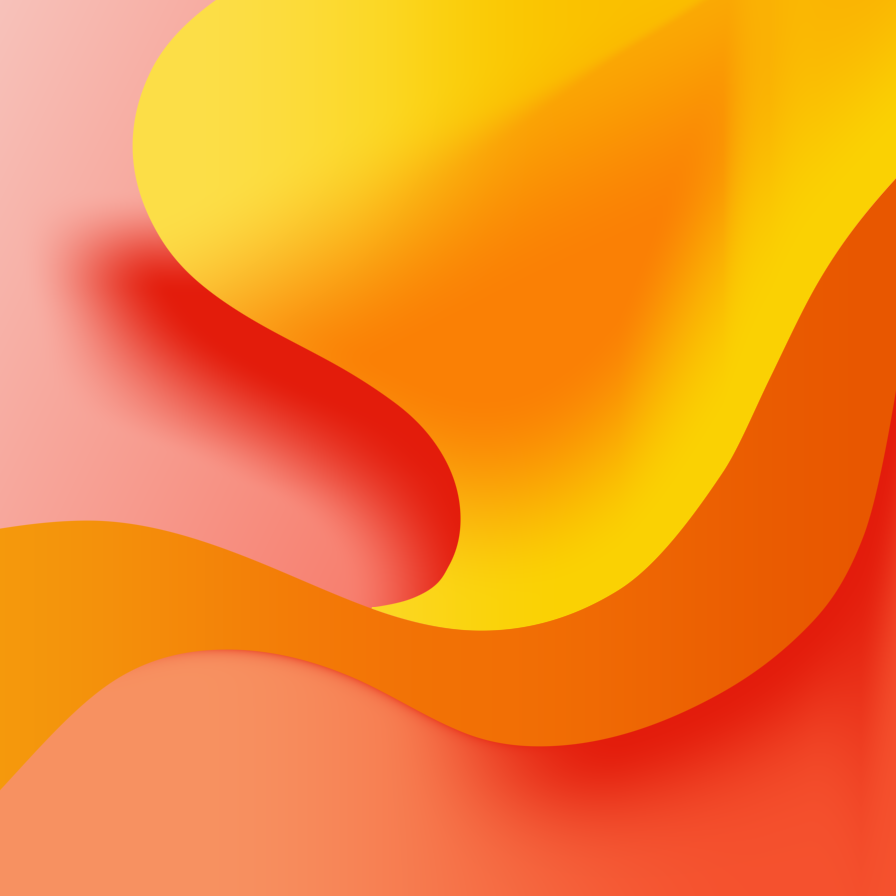
This background is drawn by a WebGL 1 fragment shader. Its source:

```glsl
precision highp float;
// Flowing paper-like waves: a folded yellow sheet over an orange ribbon on coral.
// Outlines are cubic Hermite splines; their slopes give approximate distances
// that drive the smooth edges, the soft shadows and the shading of the sheet.
uniform vec2 u_resolution;

const vec3 PINK = vec3(0.97, 0.76, 0.73);
const vec3 ROSE = vec3(0.97, 0.46, 0.39);
const vec3 PEACH = vec3(0.97, 0.57, 0.38);
const vec3 CORAL = vec3(0.96, 0.32, 0.18);
const vec3 SHADOW_RED = vec3(0.89, 0.11, 0.045);
const vec3 RIBBON_LIGHT = vec3(0.96, 0.61, 0.05);
const vec3 RIBBON_MID = vec3(0.95, 0.44, 0.02);
const vec3 RIBBON_DARK = vec3(0.91, 0.34, 0.0);
const vec3 LEMON = vec3(0.99, 0.87, 0.28);
const vec3 YELLOW = vec3(0.98, 0.82, 0.01);
const vec3 GOLD = vec3(0.98, 0.75, 0.0);
const vec3 ORANGE = vec3(0.98, 0.50, 0.02);
const vec2 SHEET_SHADOW_OFFSET = vec2(0.04, 0.085);
const float SHEET_SHADOW_BLUR = 0.09;
const float RIBBON_SHADOW_SIZE = 0.085;
const int MAX_KNOTS = 13;

// Knots hold position, value and slope; returns value and slope at x.
vec2 spline(vec3 knots[MAX_KNOTS], int count, float x) {
  vec2 result = vec2(knots[0].y, 0.0);
  for (int i = 0; i < MAX_KNOTS - 1; i++) {
    vec3 a = knots[i];
    if (i >= count - 1 || x < a.x) break;
    vec3 b = knots[i + 1];
    float span = b.x - a.x;
    float rise = b.y - a.y;
    float t = min((x - a.x) / span, 1.0);
    float c2 = 3.0 * rise - span * (2.0 * a.z + b.z);
    float c3 = span * (a.z + b.z) - 2.0 * rise;
    result.x = a.y + t * (span * a.z + t * (c2 + t * c3));
    result.y = a.z + t * (2.0 * c2 + 3.0 * t * c3) / span;
  }
  return result;
}

// Upper rim of the ribbon: height over x.
vec2 ribbonTop(float x) {
  vec3 k[MAX_KNOTS];
  k[0] = vec3(0.0, 0.410, 0.16);    k[1] = vec3(0.098, 0.419, 0.0);
  k[2] = vec3(0.293, 0.371, -0.41); k[3] = vec3(0.417, 0.320, -0.36);
  k[4] = vec3(0.537, 0.296, 0.0);   k[5] = vec3(0.690, 0.341, 0.62);
  k[6] = vec3(0.807, 0.473, 1.5);   k[7] = vec3(0.859, 0.577, 2.05);
  k[8] = vec3(0.911, 0.681, 1.75);  k[9] = vec3(1.0, 0.801, 1.1);
  return spline(k, 10, x);
}

// Lower rim of the ribbon: height over x.
vec2 ribbonBottom(float x) {
  vec3 k[MAX_KNOTS];
  k[0] = vec3(0.0, 0.118, 1.08);    k[1] = vec3(0.130, 0.242, 0.62);
  k[2] = vec3(0.254, 0.275, 0.0);   k[3] = vec3(0.391, 0.245, -0.42);
  k[4] = vec3(0.521, 0.181, -0.38); k[5] = vec3(0.602, 0.167, 0.0);
  k[6] = vec3(0.781, 0.214, 0.5);   k[7] = vec3(0.898, 0.297, 1.0);
  k[8] = vec3(0.9635, 0.401, 2.6);  k[9] = vec3(1.0, 0.564, 6.0);
  return spline(k, 10, x);
}

// Left rim of the sheet: x over height.
vec2 sheetRim(float y) {
  vec3 k[MAX_KNOTS];
  k[0] = vec3(0.322, 0.415, 7.0);    k[1] = vec3(0.333, 0.462, 2.4);
  k[2] = vec3(0.3685, 0.501, 0.55);  k[3] = vec3(0.4206, 0.514, 0.0);
  k[4] = vec3(0.4987, 0.490, -0.64); k[5] = vec3(0.551, 0.440, -1.35);
  k[6] = vec3(0.590, 0.380, -1.75);  k[7] = vec3(0.639, 0.289, -1.75);
  k[8] = vec3(0.690, 0.216, -1.1);   k[9] = vec3(0.7526, 0.169, -0.5);
  k[10] = vec3(0.837, 0.148, 0.0);   k[11] = vec3(0.922, 0.169, 0.5);
  k[12] = vec3(1.0, 0.241, 1.4);
  return spline(k, 13, y);
}

float curveDistance(float v, vec2 curve) {
  return (v - curve.x) / sqrt(1.0 + curve.y * curve.y);
}

// Yellow at the rims, orange in the hollow, with a crease at the top.
vec3 sheetColor(vec2 p, float rimDistance) {
  float u = p.x - 0.39;
  float belowCrease = 0.841 + 0.2 * u + 0.583 * u * u - p.y;
  float rightward = smoothstep(0.4, 0.72, p.x);
  float fold = smoothstep(0.0, mix(0.09, 0.018, rightward), belowCrease);
  float hollow = smoothstep(0.29, 0.55, dot(vec2(p.x, 1.0 - p.y), vec2(0.42, 0.91)));
  float depth = 1.0 - (1.0 - hollow) * (1.0 - 0.45 * fold * smoothstep(0.38, 0.62, p.x));
  vec3 base = mix(LEMON, YELLOW, smoothstep(0.2, 0.65, p.x));
  base = mix(base, GOLD, rightward * (1.0 - fold));
  return mix(base, ORANGE, depth * smoothstep(0.03, 0.27, rimDistance));
}

void main() {
  vec2 p = gl_FragCoord.xy / u_resolution;
  float aa = 0.8 / min(u_resolution.x, u_resolution.y);
  vec2 bottom = ribbonBottom(p.x);
  float topDistance = curveDistance(p.y, ribbonTop(p.x));
  float bottomDistance = curveDistance(p.y, bottom);
  float sheetDistance = min(topDistance, curveDistance(p.x, sheetRim(p.y)));
  // Upper ground with the shadow of the sheet.
  vec3 upper = mix(PINK, ROSE, clamp(1.2 * p.x + 0.6 * (1.0 - p.y), 0.0, 1.0));
  vec2 q = p + SHEET_SHADOW_OFFSET;
  float shadowDistance = curveDistance(q.x, sheetRim(q.y));
  float shade = smoothstep(-SHEET_SHADOW_BLUR, SHEET_SHADOW_BLUR * 0.7, shadowDistance);
  upper = mix(upper, SHADOW_RED, shade * (1.0 - smoothstep(0.67, 0.79, p.y)));
  // Lower ground with the wide shadow and thin contact line of the ribbon.
  vec3 lower = mix(PEACH, CORAL, smoothstep(0.2, 0.85, p.x));
  float below = -curveDistance(p.y, vec2(bottom.x, min(bottom.y, 2.5)));
  float drop = max(below / RIBBON_SHADOW_SIZE, 0.0);
  lower = mix(lower, SHADOW_RED, exp(-drop * drop) * smoothstep(0.42, 0.7, p.x));
  lower = mix(lower, SHADOW_RED, 0.5 * exp(-14.0 * drop) * smoothstep(0.1, 0.3, p.x));
  // Ribbon and sheet over the ground.
  vec3 ribbon = mix(RIBBON_LIGHT, RIBBON_MID, smoothstep(-0.1, 0.55, p.x));
  ribbon = mix(ribbon, RIBBON_DARK, smoothstep(0.5, 1.0, p.x));
  vec3 color = mix(lower, ribbon, smoothstep(-aa, aa, bottomDistance));
  color = mix(color, upper, smoothstep(-aa, aa, topDistance));
  color = mix(color, sheetColor(p, topDistance), smoothstep(-aa, aa, sheetDistance));
  gl_FragColor = vec4(color, 1.0);
}
```
